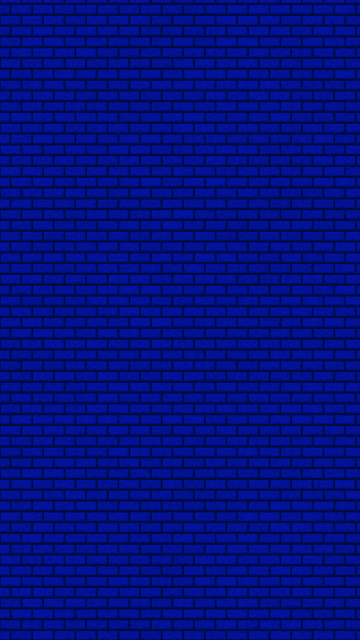
Give the GLSL for this pattern, as a WebGL 1 fragment shader.

```glsl
precision highp float;

uniform vec2 u_resolution;

// Layout: repeats across and down, and the offset of the top course
const float BRICKS_ACROSS = 16.68;
const float COURSES_DOWN = 59.3;
const float TOP_OFFSET = 0.386;

// Sizes in course heights
const float BRICK_LENGTH = 2.0;
const float BED_HALF_WIDTH = 0.1;
const float HEAD_HALF_WIDTH = 0.07;
const float MIN_SOFTNESS = 0.06;
const float EDGE_WOBBLE = 0.015;
const float BEVEL_WIDTH = 0.17;

// Surface strengths
const vec2 GRAIN_SCALE = vec2(2.4, 4.0);
const float GRAIN_STRENGTH = 0.22;
const float BRICK_VARIATION = 0.06;
const float BROAD_VARIATION = 0.015;
const float LIT_STRENGTH = 0.06;
const float SHADOW_STRENGTH = 0.24;

const vec3 MORTAR_COLOR = vec3(0.0, 0.04, 0.255);
const vec3 BRICK_COLOR = vec3(0.01, 0.07, 0.585);

vec2 hash2(vec2 p) {
  vec2 k = vec2(dot(p, vec2(127.1, 311.7)), dot(p, vec2(269.5, 183.3)));
  return fract(sin(k) * 43758.5);
}

// Distance to the nearest scattered point
float cellular(vec2 p) {
  vec2 cell = floor(p);
  vec2 f = fract(p);
  float nearest = 4.0;
  for (int y = -1; y <= 1; y++) {
    for (int x = -1; x <= 1; x++) {
      vec2 neighbor = vec2(float(x), float(y));
      vec2 delta = neighbor + hash2(cell + neighbor) - f;
      nearest = min(nearest, dot(delta, delta));
    }
  }
  return sqrt(nearest);
}

// Layered sines, roughly -1 to 1
float waves(vec2 p) {
  return sin(p.x * 5.3 + p.y * 2.1) * 0.6 + sin(p.x * 11.7 - p.y * 7.9) * 0.4;
}

void main() {
  vec2 uv = gl_FragCoord.xy / u_resolution;
  vec2 wall = vec2(uv.x * BRICKS_ACROSS * BRICK_LENGTH,
                   (1.0 - uv.y) * COURSES_DOWN - TOP_OFFSET);
  float pixel = COURSES_DOWN / u_resolution.y;

  // Running bond: alternate courses shift by half a brick
  float course = floor(wall.y);
  float shift = 0.5 * mod(course + 1.0, 2.0);
  float along = wall.x / BRICK_LENGTH + shift;
  vec2 brickId = vec2(floor(along), course);
  vec2 local = vec2(fract(along) * BRICK_LENGTH, fract(wall.y));

  // Crisp, slightly uneven joints; the upright ones are narrower
  vec2 toJoint = min(local, vec2(BRICK_LENGTH, 1.0) - local);
  vec2 inset = toJoint - vec2(HEAD_HALF_WIDTH, BED_HALF_WIDTH);
  inset += EDGE_WOBBLE * waves(wall);
  float softness = max(MIN_SOFTNESS, 0.55 * pixel);
  float face = smoothstep(-softness, softness, min(inset.x, inset.y));

  // Lit top and left edges, deeper shade at bottom and right edges
  vec2 bevel = 1.0 - smoothstep(0.0, BEVEL_WIDTH, inset);
  vec2 isLit = step(local, vec2(BRICK_LENGTH, 1.0) * 0.5);
  vec2 light = bevel * isLit * LIT_STRENGTH;
  vec2 shadow = bevel * (1.0 - isLit) * SHADOW_STRENGTH;
  float relief = max(light.x, light.y) - max(shadow.x, shadow.y);

  // Grain, differences between bricks and slow drift over the wall
  float grain = cellular(wall * GRAIN_SCALE) - 0.45;
  float tone = hash2(brickId).x - 0.5;
  float drift = waves(wall * 0.06);
  float shade = 1.0 - GRAIN_STRENGTH * grain + BRICK_VARIATION * tone
              + BROAD_VARIATION * drift;

  vec3 brick = BRICK_COLOR * (shade + relief);
  gl_FragColor = vec4(mix(MORTAR_COLOR * shade, brick, face), 1.0);
}
```
